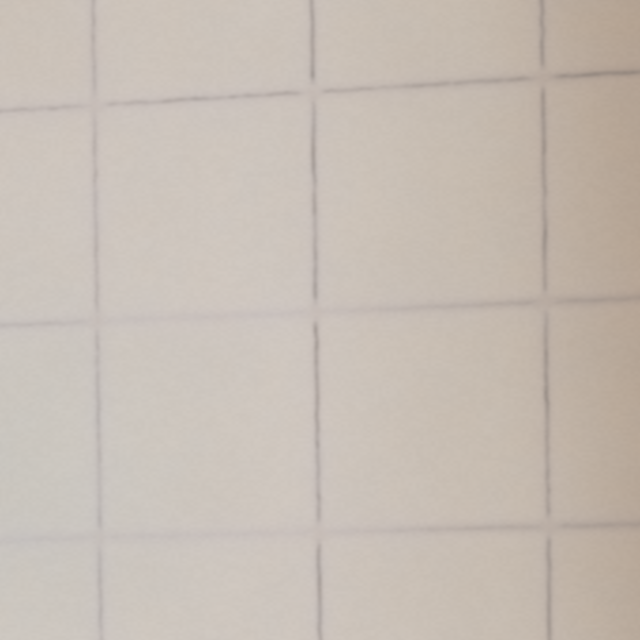
Write a WebGL 1 fragment shader that draws this texture.

```glsl
precision highp float;
// Pale beige wall tiles with thin, worn grout lines, seen slightly askew in warm light.
uniform vec2 u_resolution;

const vec3 PALE = vec3(0.808, 0.776, 0.745);
const vec3 WARM = vec3(0.772, 0.729, 0.682);
const vec3 SHADE = vec3(0.702, 0.634, 0.570);
const vec3 LILAC = vec3(0.765, 0.720, 0.705);
const vec3 GROUT = vec3(0.500, 0.465, 0.440);

float hash(vec2 p) {
  vec3 q = fract(vec3(p.xyx) * 0.1031);
  q += dot(q, q.yzx + 33.33);
  return fract((q.x + q.y) * q.z);
}

float noise(vec2 p) {
  vec2 i = floor(p);
  vec2 f = fract(p);
  f = f * f * (3.0 - 2.0 * f);
  float low = mix(hash(i), hash(i + vec2(1.0, 0.0)), f.x);
  float high = mix(hash(i + vec2(0.0, 1.0)), hash(i + vec2(1.0, 1.0)), f.x);
  return mix(low, high, f.y);
}

// Tile coordinates: whole numbers fall on the grout lines.
vec2 tileCoords(vec2 p) {
  float s = p.x + 0.0125 * p.y - 0.158;
  float column = s / (0.334 + 0.0237 * s);
  float row = (p.y - 0.156 - 0.025 * p.x) / (0.335 + 0.0185 * p.x);
  return vec2(column, row);
}

// Soft bell-shaped stripe around a signed distance.
float stripe(float d, float width) {
  return exp(-d * d / (width * width));
}

// Broken, uneven coverage along a line.
float wear(float along, float seed) {
  float patches = noise(vec2(along * 16.0, seed * 17.3 + 50.0));
  float flecks = noise(vec2(along * 85.0, seed * 9.7 + 90.0));
  return 0.25 + 0.45 * patches + 0.50 * flecks;
}

// Grout core: wobbling, worn, and hidden where lines cross.
float groutLine(float d, float along, float crossing, float seed, float width) {
  float wobble = 0.0022 * (noise(vec2(along * 60.0, seed + 70.0)) - 0.5);
  float gap = smoothstep(0.006, 0.028, abs(crossing));
  return stripe(d + wobble, width) * wear(along, seed) * gap;
}

// Wall light: pale on the left, brown towards the right edge.
vec3 wallColor(vec2 p) {
  float side = p.x + 0.10 * (p.y - 0.5);
  vec3 c = mix(PALE, WARM, smoothstep(0.38, 0.84, side));
  c = mix(c, SHADE, smoothstep(0.74, 1.08, side));
  c = mix(c, WARM, 0.45 * smoothstep(0.65, 1.1, p.y) * (1.0 - p.x));
  float coolCorner = 1.0 - smoothstep(0.0, 0.5, length(p - vec2(0.0, 0.25)));
  return c + coolCorner * vec3(-0.016, 0.0, 0.004);
}

// Fine surface grain with faint wide blotches.
float grain(vec2 p) {
  float fine = noise(p * vec2(170.0, 230.0)) - 0.5;
  float mid = noise(p * vec2(55.0, 80.0) + 31.0) - 0.5;
  float wide = noise(p * 9.0 + 12.0) - 0.5;
  return 0.013 * fine + 0.006 * mid + 0.008 * wide;
}

void main() {
  vec2 p = gl_FragCoord.xy / u_resolution;
  vec2 t = tileCoords(p);
  vec2 id = floor(t + 0.5);
  vec2 d = (t - id) * vec2(0.350, 0.335 + 0.0185 * p.x);

  vec3 color = wallColor(p);

  // Lilac haze beside the lines
  float haze = max(exp(-abs(d.x) * 65.0), exp(-abs(d.y) * 55.0));
  color = mix(color, color * LILAC / WARM, haze * 0.5);

  // Upright lines: soft shadow and flecked core, stronger to the right
  float uprightPower = 0.18 + 0.18 * min(id.x, 1.0) + 0.02 * id.x;
  float upright = groutLine(d.x, p.y, d.y, id.x, 0.0043);
  float uprightShadow = 0.07 * stripe(d.x, 0.008);
  color = mix(color, GROUT, clamp(uprightShadow + upright * uprightPower, 0.0, 1.0));

  // Level lines: a broad faint shadow, with a thin broken core on the top row
  float reach = smoothstep(0.45, 0.95, p.x);
  float edge = 1.0 - smoothstep(0.05, 0.2, p.x);
  float topRow = smoothstep(1.5, 2.0, id.y);
  float middleRow = 1.0 - abs(id.y - 1.0);
  float levelShadow = stripe(d.y, 0.0095) * (0.05 + 0.11 * reach);
  float fade = 0.35 + 0.65 * noise(vec2(p.x * 5.0, id.y * 3.7 + 8.0));
  float levelPower = 0.02 + 0.13 * reach + 0.30 * topRow * fade;
  levelPower += 0.14 * edge * max(middleRow, 0.0);
  float level = groutLine(d.y, p.x, d.x, id.y + 11.0, 0.0042);
  color = mix(color, GROUT, clamp(levelShadow + level * levelPower, 0.0, 1.0));

  // Pale smear over each crossing
  float crossing = exp(-dot(d, d) / 0.00014);
  color = mix(color, wallColor(p) * vec3(0.980, 0.970, 0.980), crossing * 0.6);

  // Grain, with a slight tint drift
  float tint = noise(p * 26.0 + 90.0) - 0.5;
  color += grain(p) + tint * vec3(0.005, 0.0, -0.006);
  gl_FragColor = vec4(color, 1.0);
}
```
